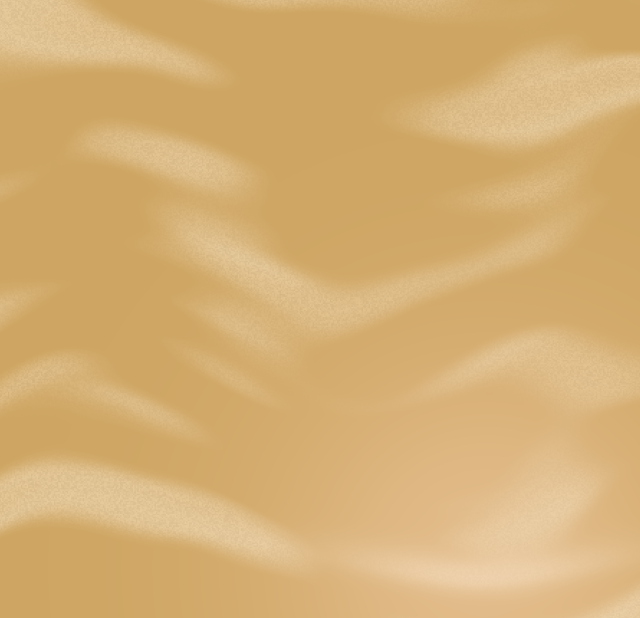
Give the GLSL for this background, as a WebGL 2 fragment shader.

```glsl
#version 300 es
precision highp float;
// Soft wind-blown sand: broad tan ground with pale, wavy, stretched drifts.
// Warped gradient noise shapes the drifts, a second noise draws their crests,
// fine grain speckles the pale parts and a warm glow lights the lower right.
uniform vec2 u_resolution;
out vec4 fragColor;

const vec3 SAND = vec3(0.808, 0.647, 0.385);
const vec3 DRIFT = vec3(0.882, 0.770, 0.585);
const vec3 GLOW = vec3(0.895, 0.745, 0.560);
const vec3 GLEAM = vec3(0.945, 0.845, 0.715);

// Integer hash of a lattice cell, 0 to 1
float hash(vec2 cell) {
  uvec2 u = uvec2(ivec2(cell) + 4096);
  uint h = u.x * 1597334677u ^ u.y * 3812015801u;
  h = (h ^ (h >> 15)) * 2246822519u;
  h = (h ^ (h >> 13)) * 3266489917u;
  return float((h ^ (h >> 16)) >> 8) / 16777216.0;
}

vec2 fade(vec2 f) {
  return f * f * f * (f * (f * 6.0 - 15.0) + 10.0);
}

float slope(vec2 cell, vec2 offset) {
  float angle = 6.28319 * hash(cell);
  return dot(vec2(cos(angle), sin(angle)), offset);
}

// Smooth gradient noise, about -0.7 to 0.7
float gradientNoise(vec2 p) {
  vec2 i = floor(p), f = p - i, w = fade(f), e = vec2(1.0, 0.0);
  float low = mix(slope(i, f), slope(i + e.xy, f - e.xy), w.x);
  float high = mix(slope(i + e.yx, f - e.yx), slope(i + e.xx, f - e.xx), w.x);
  return mix(low, high, w.y);
}

// Smooth value noise, 0 to 1
float valueNoise(vec2 p) {
  vec2 i = floor(p), w = fade(p - i), e = vec2(1.0, 0.0);
  return mix(mix(hash(i), hash(i + e.xy), w.x),
             mix(hash(i + e.yx), hash(i + e.xx), w.x), w.y);
}

// Bends level bands into long waves
vec2 windWarp(vec2 p) {
  float wave = 0.055 * cos(6.6 * (p.x - 0.2) + 1.5 * (p.y - 0.4));
  float drift = 0.13 * gradientNoise(p * vec2(2.3, 2.0) + 17.3);
  return vec2(p.x + 0.08 * gradientNoise(p * 3.0 + 5.1), p.y - wave - drift);
}

// Pale patches with soft borders
float driftMask(vec2 q) {
  float n = gradientNoise(q * vec2(2.2, 8.0) + vec2(3.4, 11.7));
  n += 0.25 * gradientNoise(q * vec2(4.5, 15.0) + 31.2);
  return smoothstep(-0.04, 0.34, n);
}

// Bright lines along the zero level of a stretched noise
float crestLine(vec2 q) {
  float n = gradientNoise(q * vec2(1.5, 6.5) + vec2(41.6, 7.9));
  return exp(-28.0 * n * n);
}

// Soft upturned arc with its lowest point at the given place
float crescent(vec2 p, vec2 lowest) {
  vec2 d = p - lowest;
  float rise = d.y - 1.5 * d.x * d.x / (1.0 + 6.0 * abs(d.x));
  float width = rise > 0.0 ? 0.035 : 0.024;
  return exp(-rise * rise / (width * width)) * exp(-22.0 * d.x * d.x);
}

void main() {
  vec2 p = gl_FragCoord.xy / u_resolution.y;
  float right = u_resolution.x / u_resolution.y;
  vec2 q = windWarp(p);

  // Light from the lower right
  vec2 toGlow = p - vec2(0.76 * right, 0.08);
  float glow = exp(-7.5 * dot(toGlow, toGlow));
  vec3 color = mix(SAND, GLOW, 0.9 * glow);

  // Drifts and their crests
  float patches = driftMask(q);
  float pale = patches * mix(0.62, 1.0, crestLine(q));
  color = mix(color, mix(DRIFT, GLEAM, 0.6 * glow), pale);

  // Brightest fold inside the glow
  float fold = crescent(p, vec2(0.75 * right, 0.065));
  color = mix(color, GLEAM, 0.75 * fold);

  // Fine grain on the pale sand
  float grain = valueNoise(p * 430.0) - 0.5;
  color += 0.055 * grain * max(patches, 0.6 * fold) * (1.0 - 0.5 * glow);

  fragColor = vec4(color, 1.0);
}
```
